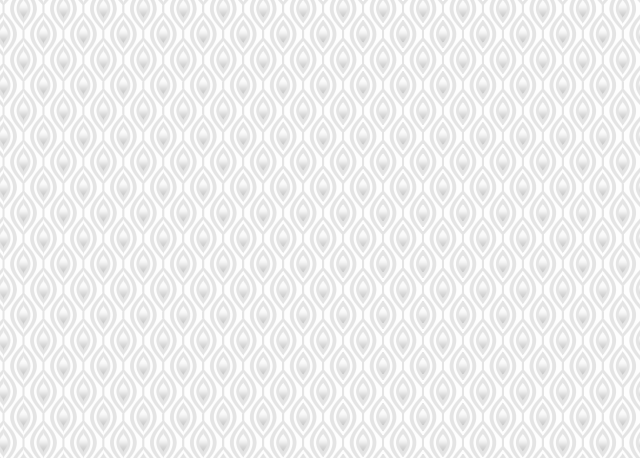
Give the GLSL for this pattern, as a Shadertoy shader.

```glsl
// Soft coverage of the region where the signed value is negative
float fill(float d) {
    float w = max(fwidth(d), 1e-4);
    return 1.0 - smoothstep(-0.6 * w, 0.6 * w, d);
}

// Pointed eye: half extents in size, negative inside
float eye(vec2 p, vec2 size) {
    float t = p.y / size.y;
    float u = 1.0 - t * t;
    return abs(p.x) - size.x * u * pow(abs(u), 0.25);
}

// Paints one lattice of nested eyes, chained by narrow necks
vec3 paintEyes(vec3 base, vec2 p) {
    vec2 period = vec2(1.0, 1.278);
    vec2 q = (fract(p / period + 0.5) - 0.5) * period;

    vec3 grey = vec3(0.895);
    vec3 white = vec3(0.998);
    float neck = abs(q.x) - 0.026;
    vec3 col = mix(base, grey, fill(min(neck, eye(q, vec2(0.334, 0.584)))));
    col = mix(col, white, fill(eye(q, vec2(0.236, 0.473))));
    col = mix(col, grey, fill(eye(q, vec2(0.174, 0.376))));

    // Shaded drop, bright above and darker below
    float shade = mix(0.80, 0.985, smoothstep(-0.22, 0.13, q.y));
    return mix(col, vec3(shade), fill(eye(q, vec2(0.104, 0.222))));
}

void mainImage(out vec4 fragColor, in vec2 fragCoord) {
    // One unit is the horizontal repeat
    vec2 p = fragCoord / iResolution.x * 16.02 - vec2(0.088, 0.385);

    // Two interleaved lattices, offset by half a repeat
    vec3 col = vec3(0.998);
    for (int i = 0; i < 2; i++) {
        col = paintEyes(col, p - float(i) * vec2(0.5, 0.639));
    }
    fragColor = vec4(col, 1.0);
}
```
